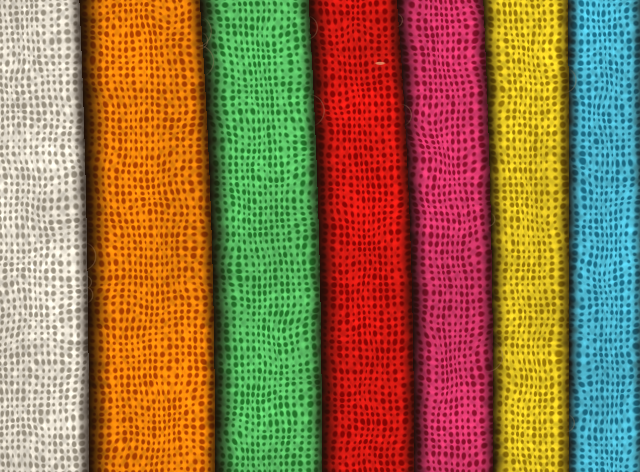
Reproduce this texture procedurally as a Shadertoy shader.

```glsl
// Seven upright rolls of coarse woven cloth, side by side with dark folds between.
// Curved seams split the canvas; each roll gets a plain weave with irregular holes,
// rounded shading, uneven yarn and a few stray fibres along the folds.

const float seamBase[8] = float[8](-0.06, 0.139, 0.336, 0.503, 0.647, 0.771, 0.889, 1.006);
const float seamBend[8] = float[8](0.015, 0.015, 0.024, 0.021, 0.027, 0.016, 0.001, 0.003);
const vec3 dye[7] = vec3[7](
    vec3(0.93, 0.90, 0.84), vec3(0.98, 0.55, 0.05), vec3(0.38, 0.78, 0.42),
    vec3(0.86, 0.11, 0.08), vec3(0.86, 0.23, 0.43), vec3(0.91, 0.79, 0.15),
    vec3(0.33, 0.76, 0.86));

float hash(vec2 p) {
    return fract(sin(dot(p, vec2(127.1, 311.7))) * 43758.5453);
}

float noise(vec2 p) {
    vec2 i = floor(p), f = fract(p);
    f = f * f * (3.0 - 2.0 * f);
    return mix(mix(hash(i), hash(i + vec2(1, 0)), f.x),
               mix(hash(i + vec2(0, 1)), hash(i + vec2(1, 1)), f.x), f.y);
}

// Horizontal position of a fold at height y
float seam(int i, float y) {
    return seamBase[i] - seamBend[i] * pow(y, 2.2);
}

// Plain weave: yarns run along the integer lines, holes sit at cell centres
vec3 weave(vec2 t, vec3 yarn) {
    t += 0.9 * vec2(noise(t * 0.22), noise(t * 0.22 + 40.0)) - 0.45;
    t += 0.3 * vec2(noise(t * vec2(0.9, 0.4) + 9.0), noise(t * vec2(0.4, 0.9) + 70.0)) - 0.15;
    vec2 cell = floor(t), offset = fract(t) - 0.5;
    vec2 crossing = floor(t + 0.5);

    float size = mix(0.24, 0.46, hash(cell));
    float hole = 1.0 - smoothstep(size - 0.2, size + 0.12, length(offset * vec2(1.1, 0.95)));
    float over = cos(3.14159 * t.x) * cos(3.14159 * t.y);
    float uneven = hash(vec2(crossing.x, 3.0)) + hash(vec2(7.0, crossing.y)) - 1.0;
    float fuzz = noise(t * vec2(3.1, 2.3)) - 0.5;

    vec3 cloth = yarn * (1.0 + 0.06 * over + 0.06 * uneven + 0.14 * fuzz);
    return mix(cloth, yarn * yarn * 0.62, hole * 0.85);
}

void mainImage(out vec4 fragColor, in vec2 fragCoord) {
    vec2 uv = fragCoord / iResolution.xy;
    float aspect = iResolution.x / iResolution.y;
    vec2 p = vec2(uv.x * aspect, uv.y);

    // Roll under this point
    int roll = 0;
    for (int i = 1; i < 7; i++) if (uv.x > seam(i, uv.y)) roll = i;
    float fromLeft = uv.x - seam(roll, uv.y);
    float toRight = seam(roll + 1, uv.y) - uv.x;
    float across = fromLeft / (fromLeft + toRight);

    // Yarns crowd together towards the sides of the roll
    float wrapped = fromLeft - 0.006 * sin(6.28318 * across);
    vec2 thread = vec2(96.0 * wrapped, 66.0 * uv.y + 1.6 * across * (1.0 - across));
    vec3 color = weave(thread + 31.0 * float(roll), dye[roll]);

    // Rounded shading, deepest on the left where the neighbour casts its shadow
    float ragged = 0.004 * (noise(vec2(uv.y * 70.0, float(roll))) - 0.5);
    float shadowWidth = mix(0.046, 0.022, float(roll) / 6.0);
    float light = smoothstep(-0.006, shadowWidth, fromLeft + ragged);
    light *= 0.25 + 0.75 * smoothstep(-0.003, 0.022, toRight + ragged);
    light *= 0.93 + 0.14 * noise(uv * vec2(14.0, 9.0));
    color = mix(vec3(0.10, 0.055, 0.03), color, light);

    // Straw fleck caught in the red cloth
    vec2 fleck = (uv - vec2(0.594, 0.866)) / vec2(0.009, 0.004);
    color = mix(color, vec3(0.90, 0.62, 0.45), 0.8 * (1.0 - smoothstep(0.5, 1.1, length(fleck))));

    // Stray fibres: short arcs springing from the folds
    for (int i = 0; i < 14; i++) {
        float id = float(i);
        float y = hash(vec2(id, 1.3));
        float radius = mix(0.012, 0.035, hash(vec2(id, 5.7)));
        vec2 q = p - vec2(seam(1 + i % 6, y) * aspect - 0.4 * radius, y);
        float line = 1.0 - smoothstep(0.0004, 0.0024, abs(length(q) - radius));
        line *= smoothstep(0.0, radius, q.x + q.y * (hash(vec2(id, 9.1)) - 0.5));
        color = mix(color, vec3(0.62, 0.50, 0.38), 0.3 * line);
    }

    fragColor = vec4(clamp(color, 0.0, 1.0), 1.0);
}
```
